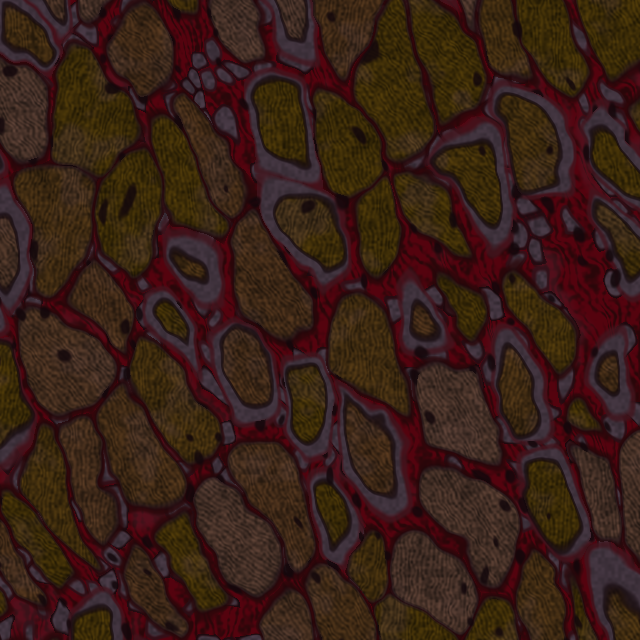
A Shadertoy shader for this texture:

```glsl
const vec2 FIBRE_AXIS = vec2(0.33, -0.944);   // long direction of the cells
const vec2 CELL_DENSITY = vec2(11.0, 5.6);    // cells across and along the axis
const vec2 VACUOLE_DENSITY = vec2(35.0, 23.0);
const vec2 NUCLEUS_DENSITY = vec2(30.0, 22.0);
const float HALO_SHARE = 0.30;
const float VACUOLE_SHARE = 0.36;
const float NUCLEUS_SHARE = 0.32;
const float EDGE = 0.025;
const vec3 OLIVE = vec3(0.225, 0.165, 0.025);
const vec3 BROWN = vec3(0.240, 0.155, 0.085);
const vec3 MAUVE = vec3(0.260, 0.185, 0.160);
const vec3 CRIMSON = vec3(0.330, 0.010, 0.055);
const vec3 MAROON = vec3(0.160, 0.025, 0.035);
const vec3 LILAC = vec3(0.245, 0.195, 0.235);
const vec3 ROSE = vec3(0.320, 0.120, 0.170);
const vec3 INK = vec3(0.070, 0.025, 0.040);

vec2 hash2(vec2 p) {
    vec3 q = fract(p.xyx * vec3(0.1031, 0.1030, 0.0973));
    q += dot(q, q.yzx + 33.33);
    return fract((q.xx + q.yz) * q.zy);
}

float noise(vec2 p) {
    vec2 i = floor(p), f = fract(p);
    f = f * f * (3.0 - 2.0 * f);
    vec2 e = vec2(0.0, 1.0);
    return mix(mix(hash2(i).x, hash2(i + e.yx).x, f.x),
               mix(hash2(i + e.xy).x, hash2(i + e.yy).x, f.x), f.y);
}

float fbm(vec2 p) {
    return 0.55 * noise(p) + 0.3 * noise(p * 2.1 + 7.3) + 0.15 * noise(p * 4.3 + 2.9);
}

// Voronoi cell with rounded corners: x = distance to border, yz = offset from seed
vec3 roundedCell(vec2 p, float sharpness, out vec2 id) {
    vec2 base = floor(p), nearest = vec2(8.0);
    for (int y = -1; y <= 1; y++)
    for (int x = -1; x <= 1; x++) {
        vec2 g = base + vec2(x, y);
        vec2 r = g + 0.1 + 0.8 * hash2(g) - p;
        if (dot(r, r) < dot(nearest, nearest)) { nearest = r; id = g; }
    }
    float sum = 0.0;
    for (int y = -2; y <= 2; y++)
    for (int x = -2; x <= 2; x++) {
        vec2 g = id + vec2(x, y);
        if (x == 0 && y == 0) continue;
        vec2 r = g + 0.1 + 0.8 * hash2(g) - p;
        sum += exp(-sharpness * dot(0.5 * (nearest + r), normalize(r - nearest)));
    }
    return vec3(-log(sum) / sharpness, -nearest);
}

float inside(float d, float width) { return smoothstep(-width, width, d); }
float line(float d, float width) { return 1.0 - smoothstep(0.3 * width, width, abs(d)); }

void mainImage(out vec4 fragColor, in vec2 fragCoord) {
    vec2 uv = fragCoord / iResolution.y;
    vec2 bend = vec2(fbm(uv * 5.0), fbm(uv * 5.0 + 31.0)) - 0.5;
    vec2 ripple = vec2(noise(uv * 45.0), noise(uv * 45.0 + 17.0)) - 0.5;
    vec2 p = uv + 0.09 * bend + 0.008 * ripple;
    vec2 q = vec2(dot(p, vec2(-FIBRE_AXIS.y, FIBRE_AXIS.x)), dot(p, FIBRE_AXIS)) + 3.0;

    // Collagen: wavy strands with dark gaps
    float strandWarp = fbm(q * vec2(28.0, 16.0));
    float strands = 0.5 + 0.5 * sin(q.x * 420.0 + strandWarp * 26.0);
    float speckle = noise(uv * 190.0);
    float tone = 0.4 * strands + 0.35 * speckle + 0.5 * fbm(q * 38.0);
    vec3 color = mix(MAROON, CRIMSON, smoothstep(0.25, 0.8, tone));
    color = mix(color, ROSE, 0.45 * smoothstep(0.56, 0.78, fbm(q * vec2(20.0, 12.0) + 50.0)));

    // Small vacuoles between the cells
    vec2 vacuoleId;
    vec3 vacuole = roundedCell(q * VACUOLE_DENSITY, 14.0, vacuoleId);
    vec2 vacuoleRnd = hash2(vacuoleId + 71.0);
    float vacuoleD = vacuole.x - 0.04 - 0.14 * vacuoleRnd.y;
    float hollow = step(vacuoleRnd.x, VACUOLE_SHARE);
    color = mix(color, mix(INK, ROSE, 0.5 * vacuoleRnd.y), 0.85 * hollow * line(vacuoleD + 0.05, 0.13));
    vec3 vacuoleColor = LILAC * (0.8 + 0.4 * speckle);
    color = mix(color, vacuoleColor, hollow * inside(vacuoleD, 0.06));

    // Large cells, packed closely or spread by the collagen
    vec2 cellId;
    vec3 cell = roundedCell(q * CELL_DENSITY, 18.0, cellId);
    vec2 rnd = hash2(cellId + 13.0), rnd2 = hash2(cellId + 47.0);
    float spread = smoothstep(0.3, 0.7, fbm(uv * 5.5 + 90.0));
    float cellD = cell.x - 0.005 - 0.10 * spread - 0.05 * rnd.y;
    cellD -= step(0.93, rnd2.y);

    // Cytoplasm with fine, cell by cell oriented striation
    float angle = 1.2 * (rnd.y - 0.5) + 0.35;
    vec2 across = vec2(cos(angle), sin(angle));
    float striation = sin(dot(uv, across) * 880.0 + 9.0 * noise(uv * 65.0));
    float grain = 0.13 * striation + 0.5 * (noise(uv * 230.0) - 0.5) + 0.4 * (fbm(uv * 40.0) - 0.5);
    vec3 cytoplasm = mix(OLIVE, BROWN, smoothstep(0.2, 0.75, rnd2.x));
    cytoplasm = mix(cytoplasm, MAUVE, 0.8 * smoothstep(0.72, 0.95, rnd2.x));
    cytoplasm = mix(cytoplasm, MAUVE, 0.5 * smoothstep(0.5, 0.75, fbm(uv * 18.0 + 5.0)));
    cytoplasm *= 1.0 + grain;

    // Some cells have shrunk and left a pale crescent
    float halo = step(rnd.x, HALO_SHARE);
    vec2 lean = vec2(cos(6.283 * rnd2.y), 0.5 * sin(6.283 * rnd2.y));
    float bodyD = cellD - halo * max(0.0, 0.11 + 0.22 * dot(cell.yz, lean));
    color = mix(color, mix(MAROON, ROSE, 0.6 * halo), 0.8 * line(cellD + 0.02, 0.06));
    color = mix(color, LILAC * (0.88 + 0.24 * speckle), inside(cellD, EDGE));
    color = mix(color, cytoplasm, inside(bodyD, EDGE));
    color = mix(color, INK, (0.35 + 0.3 * halo) * line(bodyD, 0.04));

    // Nuclei, rarer inside the cells
    vec2 n = q * NUCLEUS_DENSITY, nucleusId = floor(n);
    vec2 nucleusRnd = hash2(nucleusId + 29.0);
    vec2 offset = fract(n) - 0.3 - 0.4 * hash2(nucleusId + 5.0);
    float nucleusD = 0.13 + 0.12 * nucleusRnd.y - length(offset * vec2(1.0, 0.8));
    float chance = NUCLEUS_SHARE * mix(1.0, 0.3, inside(cellD, EDGE));
    color = mix(color, INK, 0.85 * step(nucleusRnd.x, chance) * inside(nucleusD, 0.07));

    fragColor = vec4(color, 1.0);
}
```
